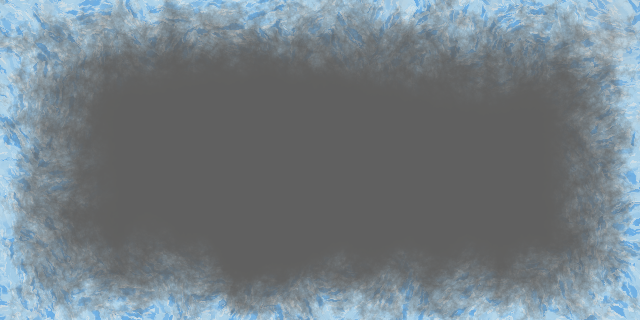
Write a WebGL 1 fragment shader that draws this background.

```glsl
precision highp float;
// Frosted window: a dark grey pane whose rim is overgrown by blue-white ice.
// Edge distances give the frost depth, cellular octaves feather it, and
// stretched cells turned by patch form soft pale needles and blue shards.
uniform vec2 u_resolution;

const vec3 PANE = vec3(0.378, 0.378, 0.376);
const vec3 ICE_BLUE = vec3(0.42, 0.68, 0.89);
const vec3 ICE_PALE = vec3(0.66, 0.81, 0.90);
const vec3 ICE_WHITE = vec3(0.90, 0.95, 0.97);
const vec3 WARM_FROST = vec3(0.76, 0.71, 0.67);
const float LEFT_REACH = 0.39;
const float RIGHT_REACH = 0.31;
const float TOP_REACH = 0.29;
const float BOTTOM_REACH = 0.26;
const float FEATHER = 0.62;    // strength of the misty breakup
const float WARP = 0.07;       // raggedness of the inner rim
const float FALLOFF = 2.35;    // how fast the frost thins inward
const vec2 SHARD_SCALE = vec2(17.0, 55.0);
const vec2 NEEDLE_SCALE = vec2(38.0, 130.0);

vec2 hash2(vec2 p) {
  return fract(sin(vec2(dot(p, vec2(127.1, 311.7)),
                        dot(p, vec2(269.5, 183.3)))) * 43758.5);
}

mat2 rotation(float angle) {
  float c = cos(angle), s = sin(angle);
  return mat2(c, s, -s, c);
}

float bump(float x, float center, float width) {
  float t = (x - center) / width;
  return exp(-t * t);
}

// x: nearest distance, y: gap to the second nearest, z: random cell id
vec3 cellular(vec2 p) {
  vec2 base = floor(p);
  float nearest = 8.0, second = 8.0, id = 0.0;
  for (int j = -1; j <= 1; j++) {
    for (int i = -1; i <= 1; i++) {
      vec2 cell = base + vec2(float(i), float(j));
      vec2 jitter = hash2(cell);
      float d = length(cell + jitter - p);
      if (d < nearest) {
        second = nearest;
        nearest = d;
        id = fract(jitter.x * 7.3 + jitter.y * 3.1);
      } else {
        second = min(second, d);
      }
    }
  }
  return vec3(nearest, second - nearest, id);
}

// Random tone per cell, fading to the mean at cell borders
float softTone(vec3 cell) {
  return 0.5 + (cell.z - 0.5) * smoothstep(0.0, 0.45, cell.y);
}

// Cellular octaves, centred near zero
float mist(vec2 p) {
  float sum = 0.0, weight = 0.4;
  for (int i = 0; i < 5; i++) {
    sum += weight * (0.47 - cellular(p).x);
    p = rotation(0.9) * p * 2.1 + 3.7;
    weight *= 0.72;
  }
  return sum;
}

// Frost depth: 0 on the clear pane, 1 at the rim, thicker in the corners
float frostDepth(vec2 p) {
  float top = TOP_REACH + 0.025 * sin(p.x * 5.5 + 0.3)
            + 0.07 * bump(p.x, 1.62, 0.25);
  float bottom = BOTTOM_REACH - 0.10 * bump(p.x, 0.83, 0.15)
               + 0.08 * bump(p.x, 0.50, 0.14)
               + 0.02 * sin(p.x * 31.0);
  vec2 low = clamp(p / vec2(LEFT_REACH, bottom), 0.0, 1.0);
  vec2 high = clamp((vec2(2.0, 1.0) - p) / vec2(RIGHT_REACH, top), 0.0, 1.0);
  return 1.0 - low.x * low.y * high.x * high.y;
}

void main() {
  vec2 p = gl_FragCoord.xy / u_resolution * vec2(2.0, 1.0);

  // Ragged rim and misty opacity
  float cloud = mist(p * 9.0);
  vec2 warp = vec2(mist(p * 6.0 + 17.0), mist(p * 6.0 + 41.0));
  float depth = frostDepth(clamp(p + WARP * warp, vec2(0.0), vec2(2.0, 1.0)));
  float feather = FEATHER * cloud * smoothstep(0.0, 0.35, depth);
  float opacity = pow(clamp(depth + feather, 0.0, 1.0), FALLOFF);

  // Crystal patches, each with its own grain direction
  float patchId = cellular(p * 8.0 + 0.4 * warp).z;
  vec2 grain = rotation(patchId * 6.283) * (p + 0.04 * warp);
  vec3 shard = cellular(grain * SHARD_SCALE);
  float shardTone = softTone(shard);
  float needleTone = softTone(cellular(grain * NEEDLE_SCALE + 9.0));
  float ridge = 1.0 - smoothstep(0.0, 0.25, shard.y);
  float speckle = cellular(p * 75.0).x;

  // Ice colours
  vec3 ice = mix(ICE_BLUE, ICE_PALE, smoothstep(0.1, 0.65, shardTone));
  ice = mix(ice, ICE_WHITE, 0.2 * ridge + 0.5 * smoothstep(0.5, 0.9, needleTone)
                            + 0.2 * smoothstep(0.6, 0.9, shardTone));
  float warmth = smoothstep(0.0, 0.35, warp.x) * 0.4
               + 0.3 * smoothstep(0.6, 0.9, needleTone)
               + 0.5 * bump(length(p - vec2(1.92, 0.89)), 0.0, 0.09);
  ice = mix(ice, WARM_FROST, clamp(warmth, 0.0, 0.7) * (1.0 - 0.5 * depth));

  // Fine needles and dark pits break up the thin frost
  float thin = 1.0 - opacity;
  opacity *= 1.0 + thin * (0.6 * needleTone - 0.3);
  opacity *= 1.0 - 0.35 * thin * smoothstep(0.5, 0.85, speckle);

  gl_FragColor = vec4(mix(PANE, ice, clamp(opacity, 0.0, 1.0)), 1.0);
}
```
